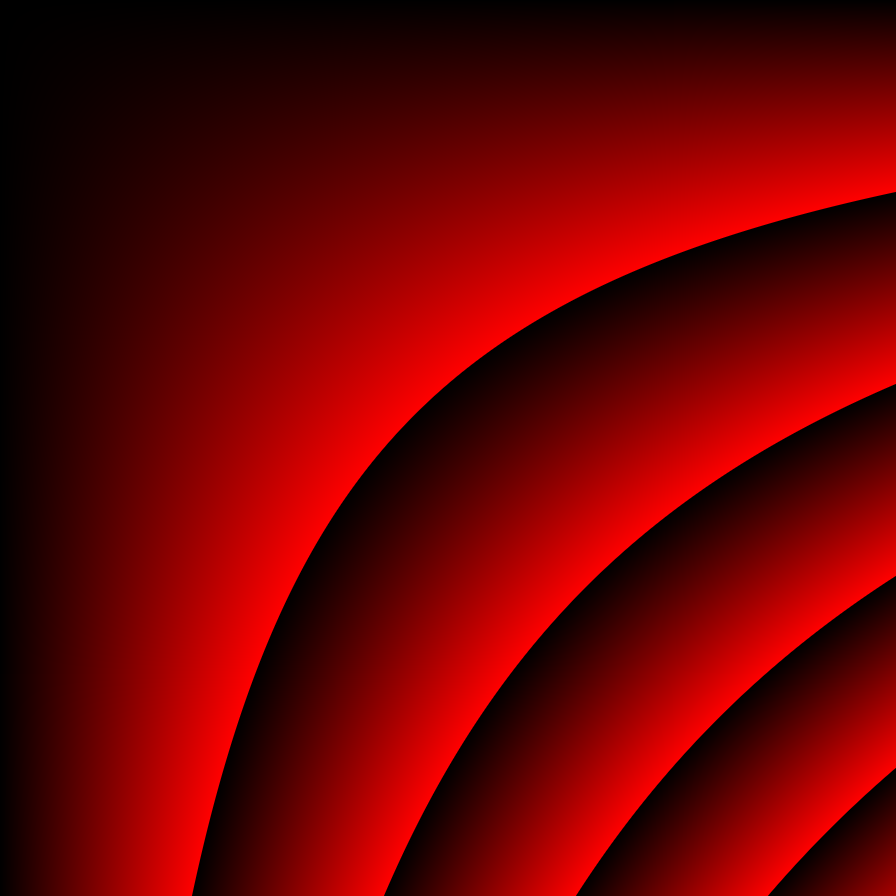
Reproduce this background procedurally as a WebGL 1 fragment shader.

```glsl
precision highp float;
// Red sawtooth bands bounded by hyperbolas, fanning out from the upper left corner.

uniform vec2 u_resolution;

// Repeating 0..1 ramp whose drop is smoothed over the given width.
float smoothSaw(float phase, float width) {
  float drop = floor(phase + 0.5);
  float offset = phase - drop;
  float beforeDrop = 1.0 - clamp(offset / width + 0.5, 0.0, 1.0);
  // The ramp starts at zero, so there is no drop there.
  return offset + min(drop, 1.0) * beforeDrop;
}

void main() {
  // Measure from the upper left corner, downwards and to the right.
  vec2 uv = gl_FragCoord.xy / u_resolution;
  uv.y = 1.0 - uv.y;

  // The product of the coordinates is constant along each hyperbola.
  float bandCount = 4.668;
  float phase = bandCount * uv.x * uv.y;
  float pixelWidth = bandCount * length(uv.yx / u_resolution);

  float red = smoothSaw(phase, pixelWidth);
  gl_FragColor = vec4(red, 0.0, 0.0, 1.0);
}
```
